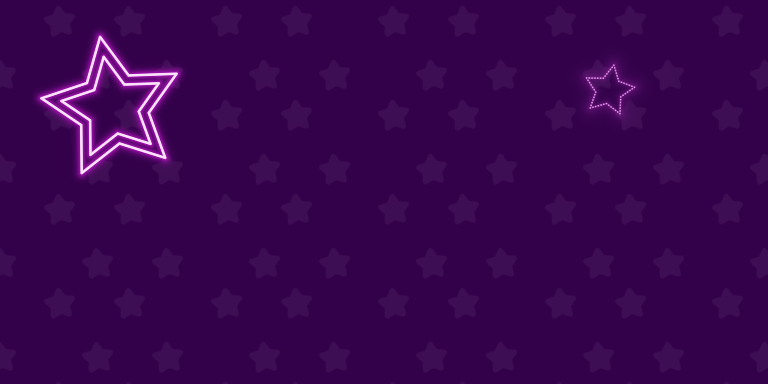
This background is drawn by a WebGL 1 fragment shader. Its source:

```glsl
precision highp float;
// Deep violet backdrop with a repeating lattice of faint rounded stars,
// a large double-outlined neon star and a small dotted glowing star.
// Every star is one folded distance function; units are canvas heights.

uniform vec2 u_resolution;

#define CELL vec2(0.4349, 0.2448)
#define FIRST_STAR vec2(0.1563, 0.9427)
#define PAIR_SHIFT vec2(0.1823, 0.0)
#define ROW_SHIFT vec2(0.0990, -0.1406)
#define NEON_CENTER vec2(0.2943, 0.7188)
#define NEON_RADIUS 0.188
#define NEON_INNER_SCALE 0.72
#define NEON_HALF_WIDTH 0.0034
#define NEON_GLOW_SIZE 0.0095
#define DOTTED_CENTER vec2(1.586, 0.7646)
#define DOTTED_RADIUS 0.067
#define DOTS_PER_EDGE 6.0

const float SECTOR = 1.2566371;

const vec3 BACKDROP = vec3(0.196, 0.004, 0.286);
const vec3 FAINT_STAR = vec3(0.245, 0.053, 0.330);
const vec3 NEON_GLOW = vec3(0.68, 0.07, 0.73);
const vec3 NEON_CORE = vec3(0.98, 0.89, 0.98);
const vec3 DOTTED_GLOW = vec3(0.52, 0.12, 0.59);
const vec3 DOTTED_CORE = vec3(0.90, 0.58, 0.91);

vec2 rotate(vec2 p, float angle) {
  float c = cos(angle), s = sin(angle);
  return vec2(c * p.x - s * p.y, s * p.x + c * p.y);
}

// Five-pointed star: x = signed distance, y = position from tip to notch
vec2 star(vec2 p, float radius, float notchRatio) {
  float angle = atan(p.x, p.y + 1e-6);
  angle = abs(mod(angle + 0.5 * SECTOR, SECTOR) - 0.5 * SECTOR);
  vec2 folded = length(p) * vec2(sin(angle), cos(angle));
  vec2 tip = vec2(0.0, radius);
  vec2 notch = radius * notchRatio * vec2(sin(0.5 * SECTOR), cos(0.5 * SECTOR));
  vec2 edge = notch - tip;
  vec2 toPoint = folded - tip;
  float along = clamp(dot(toPoint, edge) / dot(edge, edge), 0.0, 1.0);
  float side = edge.x * toPoint.y - edge.y * toPoint.x;
  return vec2(length(toPoint - edge * along) * (side < 0.0 ? -1.0 : 1.0), along);
}

float stroke(float dist, float halfWidth, float pixel) {
  return 1.0 - smoothstep(-0.6 * pixel, 0.6 * pixel, abs(dist) - halfWidth);
}

// Two pairs of plump stars in each lattice cell
float faintStars(vec2 p, float pixel) {
  float cover = 0.0;
  for (int i = 0; i < 4; i++) {
    float n = float(i);
    vec2 offset = FIRST_STAR + PAIR_SHIFT * mod(n, 2.0) + ROW_SHIFT * floor(n / 2.0);
    vec2 q = mod(p - offset + 0.5 * CELL, CELL) - 0.5 * CELL;
    float dist = star(rotate(q, -0.12), 0.035, 0.54).x - 0.007;
    cover = max(cover, 1.0 - smoothstep(-pixel, pixel, dist));
  }
  return cover;
}

void main() {
  vec2 p = gl_FragCoord.xy / u_resolution.y;
  float pixel = 1.0 / u_resolution.y;

  vec3 color = mix(BACKDROP, FAINT_STAR, faintStars(p, pixel));

  // Large neon star: two outlines sharing one glow
  vec2 q = rotate(p - NEON_CENTER, -0.18);
  float outer = star(q, NEON_RADIUS, 0.5).x;
  float inner = star(q, NEON_RADIUS * NEON_INNER_SCALE, 0.5).x;
  float nearest = min(abs(outer), abs(inner));
  float glow = exp(-pow(max(nearest - NEON_HALF_WIDTH, 0.0) / NEON_GLOW_SIZE, 1.3));
  color = mix(color, NEON_GLOW, 0.85 * glow);
  float lines = max(stroke(outer, NEON_HALF_WIDTH, pixel),
                    stroke(inner, NEON_HALF_WIDTH, pixel));
  color = mix(color, NEON_CORE, lines);

  // Small star: beaded outline with a soft halo, weaker inside
  vec2 dotted = star(rotate(p - DOTTED_CENTER, 0.19), DOTTED_RADIUS, 0.52);
  float halo = exp(-abs(dotted.x) / (dotted.x > 0.0 ? 0.014 : 0.008));
  color = mix(color, DOTTED_GLOW, 0.6 * halo);
  float bead = 0.6 + 0.4 * cos(6.2831853 * dotted.y * DOTS_PER_EDGE);
  color = mix(color, DOTTED_CORE, bead * stroke(dotted.x, 0.0020, pixel));

  gl_FragColor = vec4(color, 1.0);
}
```
